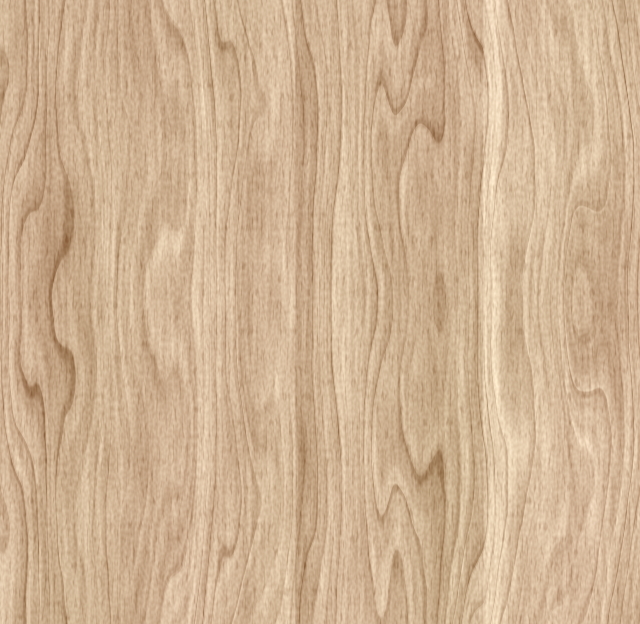
This texture is drawn by a Shadertoy shader. Its source:

```glsl
#define DARK vec3(0.72, 0.59, 0.46)
#define LIGHT vec3(0.88, 0.78, 0.66)
#define BASE_TONE 0.70
#define RING_COUNT 42.0
#define RING_WARP 4.6
#define RING_DEPTH 0.85
#define STREAK_DEPTH 0.42
#define FIBRE_DEPTH 0.50
#define PORE_DEPTH 0.40
#define GRAIN_DEPTH 0.42
#define MIRROR_Y 0.52

vec2 randomDirection(vec2 cell) {
    vec3 q = fract(cell.xyx * vec3(0.1031, 0.1030, 0.0973));
    q += dot(q, q.yzx + 33.33);
    float angle = 6.2832 * fract((q.x + q.y) * q.z);
    return vec2(cos(angle), sin(angle));
}

float gradientNoise(vec2 p) {
    vec2 cell = floor(p), f = p - cell;
    vec2 u = f * f * f * (f * (f * 6.0 - 15.0) + 10.0);
    vec2 e = vec2(1.0, 0.0);
    float a = dot(randomDirection(cell), f);
    float b = dot(randomDirection(cell + e), f - e);
    float c = dot(randomDirection(cell + e.yx), f - e.yx);
    float d = dot(randomDirection(cell + e.xx), f - e.xx);
    return mix(mix(a, b, u.x), mix(c, d, u.x), u.y);
}

// Growth ring coordinate: near-vertical lines, bulging around long eyes
float ringField(vec2 p, float fold) {
    float x = p.x;
    for (int i = 0; i < 4; i++) {
        float side = p.x - (0.12 + 0.27 * float(i));
        float reach = side * side / 0.0045 + fold * fold / 0.06;
        x -= 0.72 * side * exp(-reach);
    }
    float sweep = gradientNoise(vec2(p.x * 8.0 + 3.0, fold * 2.3 + 5.0));
    float spacing = gradientNoise(vec2(p.x * 24.0, fold * 1.6 + 11.0));
    float wiggle = gradientNoise(vec2(p.x * 30.0, p.y * 16.0));
    return RING_COUNT * x + RING_WARP * sweep + 1.1 * spacing + 0.14 * wiggle;
}

// Each ring darkens to a thin late wood line, then turns crisply pale
float ringTone(float rings, vec2 p) {
    float id = floor(rings), f = rings - id;
    float soft = max(0.05, fwidth(rings));
    float edge = smoothstep(0.0, soft, f);
    float shade = mix(randomDirection(vec2(id - 1.0, 7.0)).x,
                      randomDirection(vec2(id, 7.0)).x, edge);
    float strength = 0.60 + 0.40 * randomDirection(vec2(id, 19.0)).y
                   + 0.5 * gradientNoise(vec2(id * 3.7, p.y * 3.0));
    float late = 0.30 * smoothstep(0.25, 0.85, f) + 0.70 * smoothstep(0.78, 0.90, f);
    late *= 1.0 - smoothstep(1.0 - soft, 1.0, f);
    float early = edge * (1.0 - smoothstep(soft, 0.35, f));
    return 0.13 * shade + 0.10 * early - RING_DEPTH * max(strength, 0.15) * late;
}

// Pale sapwood bands, each with one sharp side at a veneer seam
float sapwood(float x) {
    float wide = smoothstep(0.36, 0.45, x) * (1.0 - smoothstep(0.460, 0.463, x));
    float narrow = smoothstep(0.753, 0.757, x) * (1.0 - smoothstep(0.768, 0.80, x));
    float seam = smoothstep(0.460, 0.463, x) * (1.0 - smoothstep(0.465, 0.50, x));
    return 0.30 * wide + 0.50 * narrow - 0.24 * seam;
}

void mainImage(out vec4 fragColor, in vec2 fragCoord) {
    vec2 p = fragCoord / iResolution.xy;
    float fold = sqrt(pow(p.y - MIRROR_Y, 2.0) + 0.002);

    float rings = ringField(p, fold);
    float pale = sapwood(p.x + 0.002 * gradientNoise(vec2(2.0, p.y * 3.0)));
    float broad = gradientNoise(vec2(p.x * 7.0 + 21.0, fold * 2.0));
    float board = gradientNoise(vec2(p.x * 17.0 + 5.0, fold * 0.9 + 3.0));

    // Long streaks follow the rings, short fibres and pores stand upright
    float streak = gradientNoise(vec2(rings * 2.3, p.y * 2.5))
                 + 0.7 * gradientNoise(vec2(rings * 4.6 + 9.0, p.y * 6.0));
    float fibre = gradientNoise(vec2(p.x * 150.0, p.y * 9.0));
    float pores = smoothstep(0.10, 0.5, gradientNoise(vec2(p.x * 275.0, p.y * 48.0)));
    float grain = gradientNoise(vec2(p.x * 265.0, p.y * 135.0));

    float tone = BASE_TONE + pale + 0.42 * broad + 0.38 * board + ringTone(rings, p);
    tone += STREAK_DEPTH * streak + FIBRE_DEPTH * fibre;
    tone += GRAIN_DEPTH * grain - PORE_DEPTH * pores;

    // Slight pink and yellow drift across the boards
    vec3 color = mix(DARK, LIGHT, tone);
    float drift = gradientNoise(vec2(p.x * 5.0 + 40.0, p.y * 1.2));
    color += vec3(0.006, -0.002, 0.006) * 2.0 * drift;
    fragColor = vec4(clamp(color, 0.0, 1.0), 1.0);
}
```
